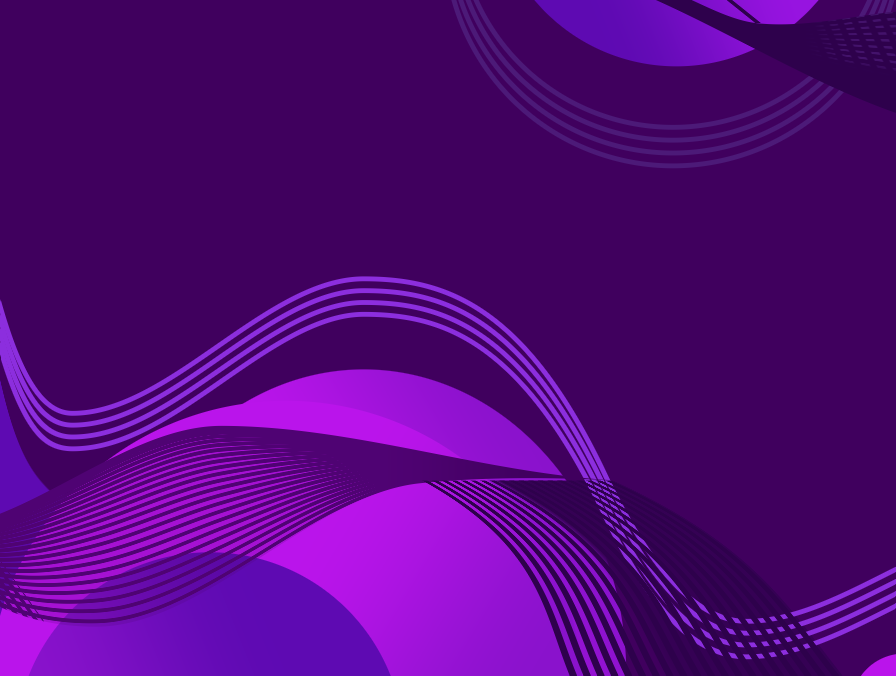
Give the GLSL for this background, as a WebGL 1 fragment shader.

```glsl
precision highp float;
uniform vec2 u_resolution;

const vec2 CANVAS = vec2(100.0, 75.4);
const vec3 PLUM = vec3(0.25, 0.0, 0.37);
const vec3 DARK = vec3(0.18, 0.005, 0.30);
const vec3 RIBBON = vec3(0.31, 0.01, 0.45);
const vec3 VIOLET = vec3(0.37, 0.04, 0.70);
const vec3 PURPLE = vec3(0.54, 0.07, 0.80);
const vec3 MAGENTA = vec3(0.73, 0.08, 0.92);
const vec3 LILAC = vec3(0.55, 0.18, 0.87);
const vec3 FAINT = vec3(0.30, 0.10, 0.47);
const float LINE_HALF_WIDTH = 0.27;
const float LINE_SPACING = 1.32;
const float THREAD_HALF_WIDTH = 0.23;
const float THREADS = 24.0;
const float THREAD_CROWDING = 0.62;
const float TAIL_STRIPES = 20.0;

float pixel;

// Coverage of a signed distance, positive inside
float fill(float d) {
  return clamp(0.5 + d / pixel, 0.0, 1.0);
}

float disc(vec2 p, vec2 center, float radius) {
  return fill(radius - length(p - center));
}

// Cubic through two knots with given slopes
float curve(float x, vec2 a, vec2 b, float slopeA, float slopeB) {
  float h = b.x - a.x;
  float t = clamp((x - a.x) / h, 0.0, 1.0);
  float u = 1.0 - t;
  return mix(a.y, b.y, t * t * (3.0 - 2.0 * t)) + h * t * u * (slopeA * u - slopeB * t);
}

float waveHeight(float x) {
  vec2 trough = vec2(8.1, 29.3), crest = vec2(40.6, 44.3);
  vec2 fall = vec2(67.4, 22.7), basin = vec2(83.3, 6.1);
  if (x < trough.x) return curve(x, vec2(0.0, 41.3), trough, -3.5, 0.0);
  if (x < crest.x) return curve(x, trough, crest, 0.0, 0.0);
  if (x < fall.x) return curve(x, crest, fall, 0.0, -2.1);
  if (x < basin.x) return curve(x, fall, basin, -2.1, 0.0);
  return curve(x, basin, vec2(100.0, 11.9), 0.0, 0.5);
}

float ribbonTop(float x) {
  vec2 crest = vec2(24.7, 27.9);
  if (x < crest.x) return curve(x, vec2(0.0, 18.1), crest, 0.4, 0.0);
  return curve(x, crest, vec2(69.0, 21.8), 0.0, -0.05);
}

float ribbonBottom(float x) {
  vec2 dip = vec2(10.7, 5.5), fold = vec2(46.9, 21.5);
  if (x < dip.x) return curve(x, vec2(0.0, 7.7), dip, -0.45, 0.0);
  if (x < fold.x) return curve(x, dip, fold, 0.0, 0.1);
  return curve(x, fold, vec2(69.0, 21.8), 0.1, -0.05);
}

void main() {
  vec2 p = gl_FragCoord.xy / u_resolution * CANVAS;
  pixel = CANVAS.x / u_resolution.x;
  vec3 color = PLUM;

  // Upper disc and faint rings
  vec3 discColor = mix(VIOLET, PURPLE * 1.1, smoothstep(68.0, 92.0, p.x + (p.y - 70.0) * 0.4));
  color = mix(color, discColor, disc(p, vec2(75.5, 88.7), 20.7));
  for (int i = 0; i < 4; i++) {
    float k = float(i) / 3.0;
    float ring = length(p - vec2(75.1, mix(85.3, 82.3, k))) - mix(24.1, 25.4, k);
    color = mix(color, FAINT, fill(LINE_HALF_WIDTH - abs(ring)));
  }

  // Upper corner ribbon with woven threads
  float low = curve(p.x, vec2(73.2, 75.4), vec2(100.0, 62.8), -0.45, -0.35);
  float high = p.x < 84.6 ? curve(p.x, vec2(74.9, 76.4), vec2(84.6, 72.8), -0.4, -0.1)
                          : curve(p.x, vec2(84.6, 72.8), vec2(100.0, 74.1), -0.1, 0.1);
  float corner = fill(p.y - low) * fill(high - p.y) * step(73.2, p.x);
  color = mix(color, DARK, corner);
  float across = (high - p.y) / max(high - low, 0.1);
  float weave = smoothstep(0.25, 0.4, abs(fract(across * 14.0) - 0.5));
  weave *= smoothstep(0.15, 0.3, abs(fract(p.x * 0.6 + p.y * 0.25) - 0.5));
  weave *= smoothstep(90.0, 95.0, p.x) * (1.0 - smoothstep(0.5, 0.65, across));
  color = mix(color, FAINT, corner * weave * 0.7);
  float strand = abs(p.y - 75.4 + (p.x - 81.4) * 0.8);
  color = mix(color, DARK, fill(0.25 - strand) * step(72.8, p.y));

  // Lower hills and discs
  float edge = curve(p.x, vec2(0.0, 33.1), vec2(5.9, 20.3), -4.5, -1.0);
  color = mix(color, VIOLET, fill((edge - p.y) * 0.4) * (1.0 - smoothstep(5.9, 9.0, p.x)));
  vec2 hillRadii = vec2(29.3, 34.1);
  float hill = (1.0 - length((p - vec2(40.6, 0.1)) / hillRadii)) * hillRadii.x;
  vec3 hillColor = mix(MAGENTA, PURPLE, smoothstep(28.0, 62.0, p.x + (p.y - 25.0) * 0.6));
  color = mix(color, hillColor, fill(hill));
  vec3 moundColor = mix(MAGENTA, PURPLE, smoothstep(38.0, 75.0, p.x + (22.0 - p.y) * 0.6));
  color = mix(color, moundColor, disc(p, vec2(31.9, -2.5), 33.2));
  vec3 lowColor = mix(PURPLE, VIOLET, smoothstep(2.0, 32.0, p.x + p.y * 0.4));
  color = mix(color, lowColor, disc(p, vec2(23.4, -7.9), 21.7));
  color = mix(color, MAGENTA, disc(p, vec2(100.9, -3.4), 5.9));

  // Shade of the falling ribbon
  float tailLeft = curve(p.y, vec2(0.1, 63.2), vec2(21.8, 46.9), -0.4, -1.8);
  float tailRight = curve(p.y, vec2(0.1, 94.0), vec2(21.8, 68.4), -0.8, -2.2);
  float s = (p.x - tailLeft) / (tailRight - tailLeft);
  float tail = fill(p.x - tailLeft) * fill(tailRight - p.x) * fill(21.8 - p.y);
  color = mix(color, mix(PLUM, DARK, 0.6), tail * smoothstep(0.34, 0.42, s));

  // Light wave lines
  float slope = (waveHeight(p.x + 0.1) - waveHeight(p.x - 0.1)) / 0.2;
  float below = (waveHeight(p.x) - p.y) / sqrt(1.0 + slope * slope);
  float spacing = LINE_SPACING / sqrt(1.0 + slope * slope * 0.7);
  for (int i = 0; i < 4; i++) {
    color = mix(color, LILAC, fill(LINE_HALF_WIDTH - abs(below - float(i) * spacing)));
  }

  // Threaded ribbon, crowded along its top
  float top = ribbonTop(p.x), bottom = ribbonBottom(p.x);
  float thickness = max(top - bottom, 0.05);
  float t = clamp((top - p.y) / thickness, 0.001, 1.0);
  float phase = THREADS * pow(t, THREAD_CROWDING);
  float density = THREAD_CROWDING * phase / (t * thickness);
  float thread = fill(THREAD_HALF_WIDTH - abs(fract(phase) - 0.5) / density);
  float hatch = abs(fract((p.y + p.x * 1.4) * 0.8) - 0.5) / 1.4;
  thread = max(thread, fill(0.2 - hatch) * fill(13.0 - p.y - p.x * 1.4));
  float band = fill(top - p.y) * fill(p.y - bottom) * step(p.x, 69.0);
  vec3 bandColor = mix(RIBBON, PLUM, smoothstep(42.0, 62.0, p.x));
  color = mix(color, bandColor, band * max(thread, 0.2));

  // Dark stripes of the falling ribbon
  float stripeGap = (tailRight - tailLeft) / TAIL_STRIPES;
  float stripe = fill((0.27 - abs(fract(s * TAIL_STRIPES) - 0.5)) * stripeGap);
  color = mix(color, DARK, tail * stripe);

  gl_FragColor = vec4(color, 1.0);
}
```
